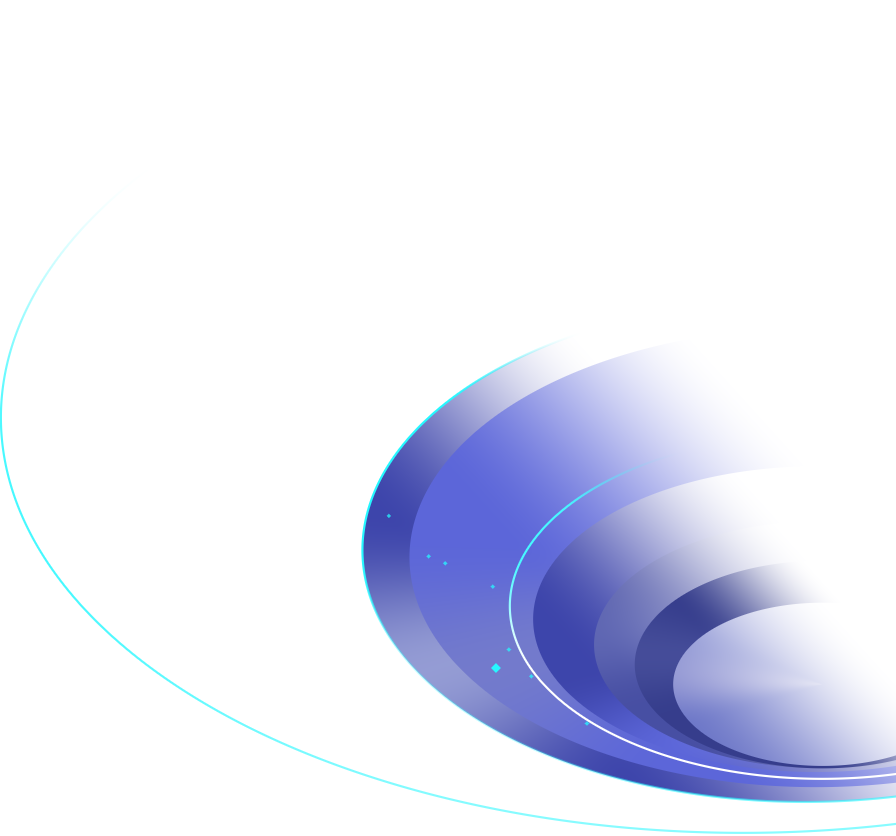
Reproduce this background procedurally as a Shadertoy shader.

```glsl
// Nested blue elliptical bowls fading into white, with thin cyan orbits and sparks.

// Ellipses as centre.xy, radii.xy, in units of the canvas width
const vec4 ORBIT  = vec4(0.829, 0.467, 0.828, 0.4635);
const vec4 RIM    = vec4(0.898, 0.319, 0.4935, 0.281);
const vec4 WALL   = vec4(0.911, 0.311, 0.454, 0.2565);
const vec4 RING   = vec4(0.918, 0.2565, 0.349, 0.1927);
const vec4 STEP   = vec4(0.911, 0.242, 0.316, 0.1706);
const vec4 LEDGE  = vec4(0.918, 0.2135, 0.255, 0.138);
const vec4 SHADOW = vec4(0.918, 0.1914, 0.2096, 0.1159);
const vec4 FLOOR  = vec4(0.918, 0.1693, 0.1667, 0.0911);

const vec3 WHITE = vec3(1.0);
const vec3 CYAN  = vec3(0.15, 0.97, 1.0);
const vec3 NAVY  = vec3(0.24, 0.27, 0.67);
const vec3 AZURE = vec3(0.36, 0.40, 0.85);

const vec2  FADE_DIR   = vec2(0.74, 0.67);
const float BAND_WIDTH = 0.66;   // half angle of a sheen band
const float LINE_HALF  = 0.0012;
const vec2  SPARK_FROM = vec2(0.449, 0.374);
const vec2  SPARK_TO   = vec2(0.651, 0.139);
const vec2  BIG_SPARK  = vec2(0.5535, 0.1875);
const int   SPARKS     = 7;

float hash(float n) { return fract(sin(n * 127.1) * 43758.5453); }

// Approximate signed distance to an ellipse
float ellipse(vec2 p, vec4 e) {
    vec2 q = p - e.xy;
    float f = length(q / e.zw);
    return f * (f - 1.0) / max(length(q / (e.zw * e.zw)), 1e-4);
}

// Angle from the left end of an ellipse, growing downward
float sweep(vec2 p, vec4 e) {
    vec2 q = (e.xy - p) / e.zw;
    return atan(q.y, q.x);
}

float cover(float d, float px) { return clamp(0.5 - d / px, 0.0, 1.0); }

float stroke(vec2 p, vec4 e, float px) {
    return cover(abs(ellipse(p, e)) - LINE_HALF, px);
}

float diamond(vec2 p, float r) { return (abs(p.x) + abs(p.y) - r) * 0.707; }

// Filled ellipse: base colour, angular sheen, then a diagonal fade to white
vec3 bowl(vec3 under, vec2 p, vec4 e, vec3 base, vec3 sheen,
          float sheenAngle, vec2 fade, float px) {
    float off = clamp((sweep(p, e) - sheenAngle) / BAND_WIDTH, -1.0, 1.0);
    vec3 col = mix(base, sheen, 0.5 + 0.5 * cos(3.14159 * off));
    col = mix(col, WHITE, smoothstep(fade.x, fade.y, dot(p, FADE_DIR)));
    return mix(under, col, cover(ellipse(p, e), px));
}

void mainImage(out vec4 fragColor, in vec2 fragCoord) {
    float px = 1.0 / iResolution.x;
    vec2 p = fragCoord * px;
    vec3 col = WHITE;

    // Wide orbit, dissolving upward
    float orbitAlpha = (1.0 - smoothstep(0.42, 0.754, p.y))
                     * mix(0.55, 0.85, smoothstep(0.0, 0.3, p.y));
    col = mix(col, CYAN, stroke(p, ORBIT, px) * orbitAlpha);

    // Outer bowl and its lit rim
    col = bowl(col, p, RIM, NAVY, vec3(0.58, 0.61, 0.83), 0.51, vec2(0.555, 0.855), px);
    float angle = sweep(p, RIM);
    float rimAlpha = smoothstep(-1.05, -0.6, angle)
                   * (1.0 - 0.7 * smoothstep(0.0, 0.5, angle)
                          + 0.3 * smoothstep(0.9, 1.4, angle));
    col = mix(col, CYAN, stroke(p, RIM, px) * rimAlpha);
    col = bowl(col, p, WALL, AZURE, vec3(0.45, 0.48, 0.80), 0.55, vec2(0.638, 0.951), px);

    // Inner ring, cyan above and white below
    vec3 ringColor = mix(WHITE, CYAN, 0.85 * smoothstep(0.18, 0.32, p.y));
    float ringAlpha = 1.0 - smoothstep(0.36, 0.43, p.y);
    col = mix(col, ringColor, stroke(p, RING, px) * ringAlpha);

    // Inner steps down to the floor
    col = bowl(col, p, STEP, NAVY, AZURE, 1.05, vec2(0.612, 0.886), px);
    col = bowl(col, p, LEDGE, vec3(0.28, 0.31, 0.64), vec3(0.37, 0.40, 0.70),
               -0.1, vec2(0.638, 0.879), px);
    col = bowl(col, p, SHADOW, vec3(0.21, 0.24, 0.55), vec3(0.27, 0.30, 0.60),
               -0.1, vec2(0.73, 0.873), px);
    col = bowl(col, p, FLOOR, vec3(0.42, 0.46, 0.78), vec3(0.55, 0.57, 0.82),
               -0.1, vec2(0.638, 0.86), px);

    // Sparks scattered along the slope
    for (int i = 0; i < SPARKS; i++) {
        float n = float(i);
        vec2 jitter = (vec2(hash(n + 1.0), hash(n + 31.0)) - 0.5) * 0.06;
        vec2 at = mix(SPARK_FROM, SPARK_TO, n / float(SPARKS - 1)) + jitter;
        col = mix(col, CYAN, 0.75 * cover(diamond(p - at, 0.0025), px));
    }
    col = mix(col, CYAN, cover(diamond(p - BIG_SPARK, 0.0055), px));

    fragColor = vec4(col, 1.0);
}
```
